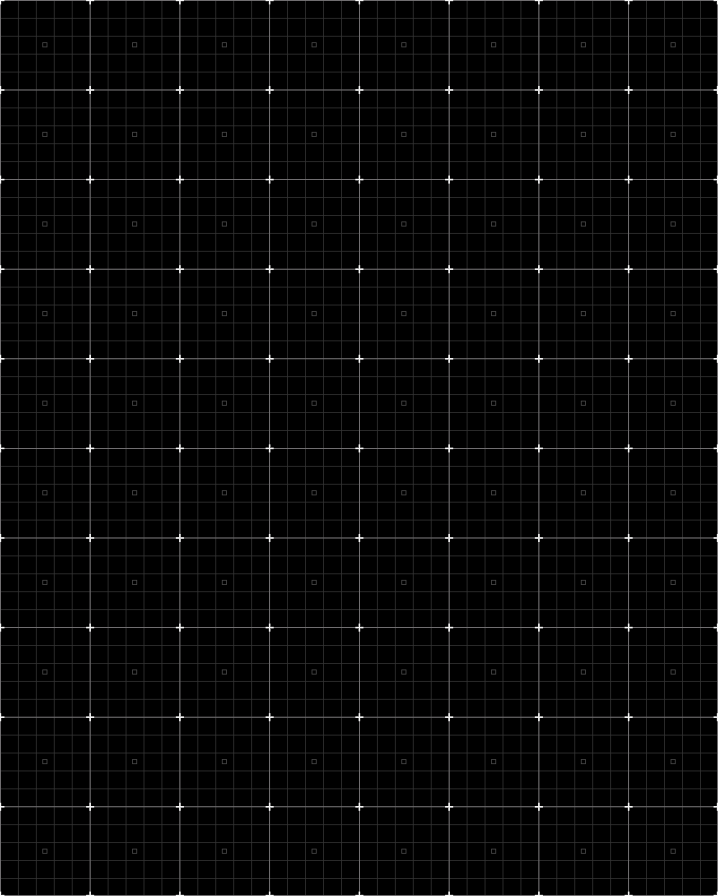
Write a Shadertoy shader that draws this pattern.

```glsl
const vec2 CELLS = vec2(8.0, 10.0);
const float HAIRLINE = 1.0 / 115.2; // in cell units

// Fraction of a pixel covered, per axis, by a span around a centre
vec2 spanCoverage(vec2 offset, float halfSize, vec2 pixel) {
    vec2 low = max(offset - 0.5 * pixel, vec2(-halfSize));
    vec2 high = min(offset + 0.5 * pixel, vec2(halfSize));
    return clamp((high - low) / pixel, 0.0, 1.0);
}

float boxCoverage(vec2 offset, vec2 halfSize, vec2 pixel) {
    return spanCoverage(offset, halfSize.x, pixel).x
         * spanCoverage(offset, halfSize.y, pixel).y;
}

// Offset to the nearest grid line, keeping the outer lines on the canvas
vec2 gridOffset(vec2 p, float spacing) {
    vec2 centre = round((p - 0.5 * HAIRLINE) / spacing) * spacing + 0.5 * HAIRLINE;
    return p - min(centre, CELLS - 0.5 * HAIRLINE);
}

float gridLines(vec2 p, float spacing, vec2 pixel) {
    vec2 lines = spanCoverage(gridOffset(p, spacing), 0.5 * HAIRLINE, pixel);
    return 1.0 - (1.0 - lines.x) * (1.0 - lines.y);
}

void mainImage(out vec4 fragColor, in vec2 fragCoord) {
    // Cell coordinates, counted from the top left
    vec2 pixel = CELLS / iResolution.xy;
    vec2 p = vec2(fragCoord.x, iResolution.y - fragCoord.y) * pixel;
    vec3 color = vec3(0.0);

    // Five fine divisions per cell, then the brighter cell borders
    color = mix(color, vec3(0.205), gridLines(p, 0.2, pixel));
    color = mix(color, vec3(0.52, 0.51, 0.52), gridLines(p, 1.0, pixel));

    // Hollow square in the middle of each cell
    vec2 middle = fract(p) - 0.5;
    float ring = boxCoverage(middle, vec2(0.028), pixel)
               - boxCoverage(middle, vec2(0.028 - HAIRLINE), pixel);
    color = mix(color, vec3(0.3), ring);

    // Plus mark at each cell corner
    vec2 corner = gridOffset(p, 1.0);
    vec2 arm = vec2(0.045, HAIRLINE);
    float plus = max(boxCoverage(corner, arm, pixel), boxCoverage(corner, arm.yx, pixel));
    color = mix(color, vec3(0.97), plus);

    fragColor = vec4(color, 1.0);
}
```
